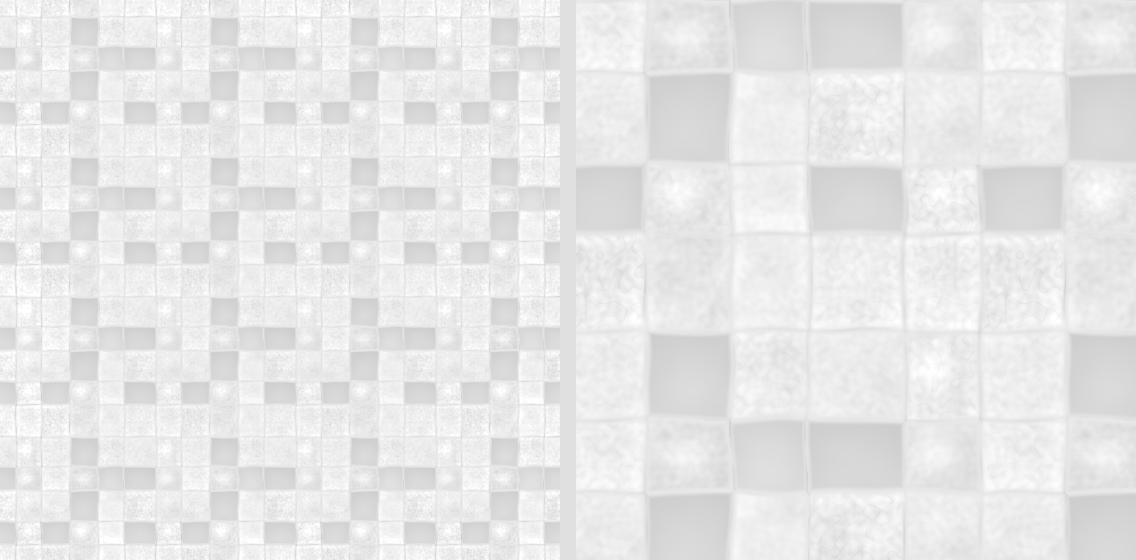
Left: the whole. Right: its middle third, enlarged.
A WebGL 1 fragment shader for this texture:

```glsl
precision highp float;
// Pale pillowed mosaic: a 5 by 5 block of uneven tiles repeated 4 by 4.
// Each tile is found from cut positions, then shaded with soft relief,
// broken seams and wrapped gradient noise; wear grows toward the border.

uniform vec2 u_resolution;

vec2 hash2(vec2 p) {
  p = vec2(dot(p, vec2(127.1, 311.7)), dot(p, vec2(269.5, 183.3)));
  return fract(sin(p) * 43758.5);
}

// Gradient noise that wraps every 'period' cells
float gradientNoise(vec2 p, float period) {
  vec2 cell = floor(p), f = fract(p);
  vec2 w = f * f * f * (f * (f * 6.0 - 15.0) + 10.0);
  float corner[4];
  for (int i = 0; i < 4; i++) {
    vec2 o = vec2(mod(float(i), 2.0), floor(float(i) * 0.5));
    vec2 g = hash2(mod(cell + o, period)) * 2.0 - 1.0;
    corner[i] = dot(g, f - o);
  }
  return mix(mix(corner[0], corner[1], w.x), mix(corner[2], corner[3], w.x), w.y);
}

// Index, start and end of the interval that holds x
vec3 findSpan(float x, vec4 cuts) {
  vec4 passed = step(cuts, vec4(x));
  vec4 low = passed * cuts, high = mix(cuts, vec4(1.0), passed);
  return vec3(dot(passed, vec4(1.0)),
              max(max(low.x, low.y), max(low.z, low.w)),
              min(min(high.x, high.y), min(high.z, high.w)));
}

// 1 on the grey tiles; each row stores its columns as a binary number
float greyTile(vec2 id) {
  float columns = 0.0;
  if (id.y < 0.5 || abs(id.y - 2.0) < 0.5) columns = 1.0;
  else if (id.y < 1.5) columns = 6.0;
  else if (id.y < 3.5) columns = 20.0;
  return mod(floor(columns / exp2(id.x) + 0.01), 2.0);
}

// 1 on the tiles with a raised glossy centre
float glossyTile(vec2 id) {
  float row = abs(id.y - 2.0);
  float first = step(abs(id.x), 0.5) * step(abs(row - 1.0), 0.5);
  float fourth = step(abs(id.x - 3.0), 0.5) * step(0.5, row) * step(id.y, 3.5);
  return max(first, fourth);
}

void main() {
  vec2 uv = gl_FragCoord.xy / u_resolution;
  uv.y = 1.0 - uv.y;
  float pixel = 4.0 / min(u_resolution.x, u_resolution.y);

  // Repeat space with slightly wavy tile borders
  vec2 block = uv * 4.0 - vec2(0.5, 0.12);
  vec2 wave = vec2(gradientNoise(block * 6.0, 6.0),
                   gradientNoise(block * 6.0 + 2.5, 6.0));
  vec2 q = fract(block + wave * 0.016);

  // Tile lookup and local coordinates
  vec3 column = findSpan(q.x, vec4(0.203, 0.388, 0.615, 0.797));
  vec3 row = findSpan(q.y, vec4(0.214, 0.385, 0.604, 0.771));
  vec2 id = vec2(column.x, row.x);
  vec2 low = vec2(column.y, row.y), high = vec2(column.z, row.z);
  vec2 local = (q - low) / (high - low);
  vec2 gap = min(q - low, high - q);
  vec2 seed = hash2(id + 3.0);
  float grey = greyTile(id);
  float glossy = glossyTile(id);

  // Border wear and slow differences between repeats
  vec2 fromCentre = abs(uv - 0.5);
  float wear = smoothstep(0.25, 0.5, max(fromCentre.x, fromCentre.y * 0.9));
  float drift = gradientNoise(uv * 9.0, 64.0);

  // Light ceramic: tone, tilt, clouding, speckle and scratches
  float clouds = gradientNoise(block * 10.0, 10.0)
               + 0.5 * gradientNoise(block * 22.0 + 0.3, 22.0);
  float speckle = gradientNoise(block * 54.0, 54.0);
  float scratch = abs(gradientNoise(block * 25.0 + 0.6, 25.0));
  float light = 0.924 + (seed.y - 0.5) * 0.03 + dot(seed - 0.5, local - 0.5) * 0.06;
  light += clouds * 0.05 + speckle * mix(0.03, 0.085, seed.x);
  light -= 0.035 * seed.x * (1.0 - smoothstep(0.0, 0.06, scratch));
  light += 0.01 * step(abs(id.y - 2.0), 0.5) + drift * 0.02 * (0.4 + wear);

  // Glossy centres and the one half-toned tile
  vec2 toGloss = local - vec2(0.42, 0.5) - wave * 0.3;
  light += glossy * (0.08 * exp(-dot(toGloss, toGloss) * 16.0) - 0.03);
  light -= 0.035 * step(abs(id.x), 0.5) * step(3.5, id.y);

  // Grey glass: darker rim and upper part, paler centre and foot
  vec2 dome = 4.0 * local * (1.0 - local);
  float glass = 0.806 + 0.034 * dome.x * dome.y + 0.036 * local.y * local.y;
  glass += 0.02 * step(abs(id.x - 1.0), 0.5) + clouds * 0.012 + drift * 0.01;

  // Tiles fade into a pale joint, with bright lips beside uneven edges
  float edge = min(gap.x, gap.y);
  float body = smoothstep(0.0, max(0.014, pixel), edge);
  float shade = mix(0.91, mix(light, glass, grey), body);
  vec2 lip = exp(-pow((gap - 0.018) / 0.012, vec2(2.0)));
  shade += (1.0 - grey) * dot(lip, vec2(0.02, 0.03) * seed.yx);

  // Seams differ from tile to tile and break up along their length
  vec2 seam = 1.0 - smoothstep(vec2(0.001), vec2(0.001 + max(0.007, pixel)), gap);
  float broken = max(0.0, 0.6 + 1.6 * gradientNoise(block * 12.0 + 0.7, 12.0));
  shade -= dot(seam, vec2(0.075, 0.03) * seed) * broken * (1.0 + 0.5 * wear);

  // Stronger contrast and brighter glaze toward the border
  shade = 0.92 + (shade - 0.92) * (1.0 + 0.3 * wear * (1.0 - grey)) + 0.01 * wear;
  gl_FragColor = vec4(vec3(clamp(shade, 0.0, 1.0)), 1.0);
}
```
